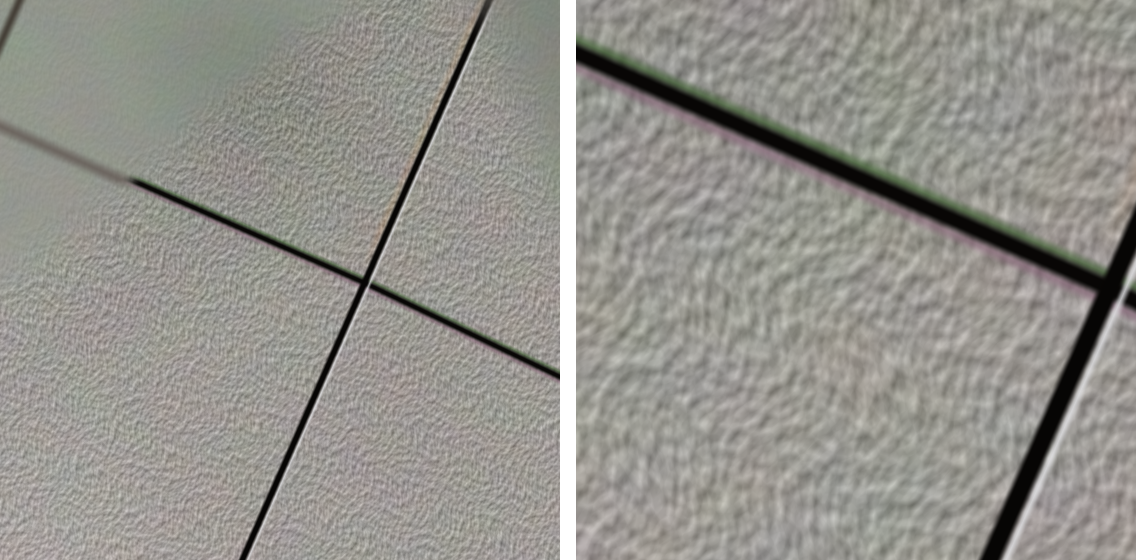
Left: the whole. Right: its middle third, enlarged.
A Shadertoy shader for this texture:

```glsl
// Tilted grey stone tiles with embossed grain, dark joints and smoothed worn patches.

vec2 hash2(vec2 cell) {
    vec2 s = vec2(dot(cell, vec2(127.1, 311.7)), dot(cell, vec2(269.5, 183.3)));
    return fract(sin(s) * 43758.55);
}

// Cellular noise: distance to the nearest scattered point
float cellular(vec2 q) {
    vec2 cell = floor(q), f = fract(q);
    float nearest = 4.0;
    for (int y = -1; y <= 1; y++)
        for (int x = -1; x <= 1; x++) {
            vec2 o = vec2(x, y);
            vec2 d = o + hash2(cell + o) - f;
            nearest = min(nearest, dot(d, d));
        }
    return sqrt(nearest);
}

// Side-lit relief of the cellular height
float emboss(vec2 q) {
    return cellular(q + vec2(0.32, -0.2)) - cellular(q - vec2(0.32, -0.2));
}

// Layered sines, roughly -1 to 1
float mottle(vec2 q) {
    float sum = 0.0, gain = 0.5;
    for (int i = 0; i < 4; i++) {
        sum += gain * sin(q.x + 1.7 * sin(q.y * 0.8)) * cos(q.y - 1.3 * sin(q.x * 0.6));
        q = mat2(1.5, 1.1, -1.1, 1.5) * q + 2.3;
        gain *= 0.6;
    }
    return sum;
}

// Soft-edged band around zero
float band(float d, float halfWidth, float soft) {
    soft += 0.7 / iResolution.y;
    return 1.0 - smoothstep(halfWidth - soft, halfWidth + soft, abs(d));
}

void mainImage(out vec4 fragColor, in vec2 fragCoord) {
    vec2 uv = fragCoord / iResolution.xy;

    // Tile frame: x crosses the steep joints, y crosses the shallow ones
    vec2 p = uv - vec2(0.651, 0.495);
    vec2 t = vec2(dot(p, vec2(0.915, -0.4035)), dot(p, vec2(0.4035, 0.915)));
    t.y += 0.033 * max(t.x, 0.0);
    float pitch = 0.767;
    vec2 d = t - pitch * round(t / pitch);

    // Smoothed patches in the two upper corners
    float leftEdge = uv.y - 0.48 - 0.8 * uv.x;
    float rightEdge = uv.x + 0.43 * uv.y;
    float ragged = 0.03 * mottle(uv * 23.0);
    float smoothed = max(smoothstep(-0.07, 0.08, leftEdge + ragged),
                         smoothstep(1.2, 1.36, rightEdge + ragged));
    float worn = max(smoothstep(-0.01, 0.03, leftEdge), smoothstep(1.24, 1.36, rightEdge));

    // Stone: broad shading, faint tints and grain
    vec3 col = mix(vec3(0.625, 0.608, 0.592), vec3(0.585, 0.583, 0.555), uv.y);
    col += 0.025 * (1.0 - smoothstep(0.0, 0.7, length(uv)));
    col -= 0.055 * exp(-dot(uv - vec2(0.45, 0.85), uv - vec2(0.45, 0.85)) * 22.0);
    col -= 0.07 * smoothstep(1.2, 1.4, rightEdge);
    col = mix(col, col * vec3(0.97, 1.01, 0.99), smoothed);
    col += 0.012 * mottle(uv * 9.0);
    col += vec3(0.018, -0.012, 0.008) * mottle(uv * 17.0 + 4.0);
    col += vec3(0.008, 0.004, -0.016) * mottle(uv * 31.0 + 9.0);
    vec2 grainPos = t + 0.004 * sin(t.yx * 61.0);
    float grain = 0.15 * emboss(grainPos * vec2(115.0, 75.0))
                + 0.09 * emboss(grainPos * vec2(190.0, 140.0) + 17.0);
    col += grain * mix(1.0, 0.16, smoothed);

    // Shallow joint: green fringe above, magenta below, faded where worn
    float crisp = 1.0 - worn;
    col = mix(col, vec3(0.27, 0.39, 0.22), 0.75 * crisp * band(d.y - 0.007, 0.003, 0.003));
    col = mix(col, vec3(0.52, 0.38, 0.46), 0.6 * crisp * band(d.y + 0.008, 0.003, 0.003));
    col = mix(col, vec3(0.38, 0.34, 0.32), 0.75 * worn * band(d.y + 0.007, 0.009, 0.009));
    col = mix(col, vec3(0.03, 0.025, 0.02), crisp * band(d.y, 0.0052, 0.0025));

    // Steep joint: warm rim on the left, bright rim on the right
    float upper = smoothstep(0.0, 0.1, t.y);
    col += vec3(0.05, 0.0, -0.04) * upper * crisp * band(d.x + 0.012, 0.005, 0.006);
    col = mix(col, vec3(0.88, 0.88, 0.89), 0.85 * crisp * band(d.x - 0.0088, 0.0018, 0.002));
    col = mix(col, vec3(0.22, 0.19, 0.16), 0.85 * worn * band(d.x, 0.007, 0.006));
    col = mix(col, vec3(0.025, 0.02, 0.015), crisp * band(d.x, 0.0056, 0.0018));

    fragColor = vec4(clamp(col, 0.0, 1.0), 1.0);
}
```
